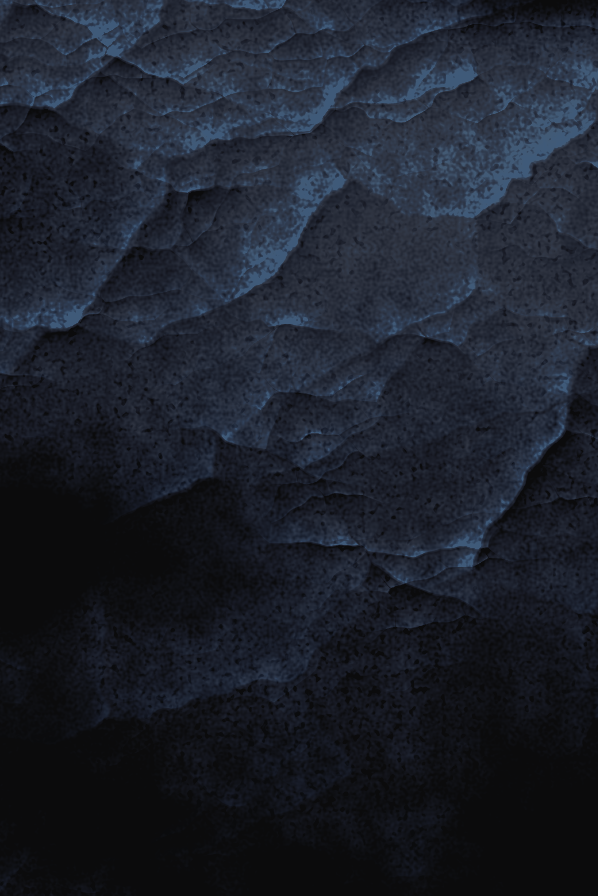
A WebGL 1 fragment shader for this texture:

```glsl
precision highp float;
// Dark navy crumpled paper: warped Voronoi cells act as facets whose borders are
// creases, lit on one side and shaded on the other. Broad pools of light and
// shadow set the tone, gradient noise adds worn mottling, specks and grain.

uniform vec2 u_resolution;

const vec3 BLACK  = vec3(0.042, 0.043, 0.048);
const vec3 INK    = vec3(0.09, 0.10, 0.14);
const vec3 NAVY   = vec3(0.13, 0.15, 0.20);
const vec3 SLATE  = vec3(0.18, 0.20, 0.25);
const vec3 STEEL  = vec3(0.20, 0.24, 0.31);
const vec3 SHEEN  = vec3(0.27, 0.35, 0.44);
const vec3 BLUE_TINT = vec3(-0.022, 0.004, 0.035);

const vec2 LIT_SIDE = vec2(0.35, -0.94);  // creases facing this way catch light
const float SHADOW_GAIN = 0.6;
const float FACET_GAIN = 0.2;
const float CREASE_SOFTNESS = 0.02;
const float BIG_GAIN = 0.85;
const float MID_GAIN = 0.72;
const float FINE_GAIN = 0.52;
const float MOTTLE_GAIN = 0.32;
const float SPECK_GAIN = 0.30;
const float GRAIN_GAIN = 0.34;

vec2 hash2(vec2 p) {
  vec3 q = fract(p.xyx * vec3(0.1031, 0.1030, 0.0973));
  q += dot(q, q.yzx + 33.33);
  return fract((q.xx + q.yz) * q.zy);
}

float gradientNoise(vec2 p) {
  vec2 i = floor(p), f = fract(p);
  vec2 u = f * f * f * (f * (f * 6.0 - 15.0) + 10.0);
  vec2 e = vec2(0.0, 1.0);
  float a = dot(hash2(i) * 2.0 - 1.0, f);
  float b = dot(hash2(i + e.yx) * 2.0 - 1.0, f - e.yx);
  float c = dot(hash2(i + e.xy) * 2.0 - 1.0, f - e.xy);
  float d = dot(hash2(i + e.yy) * 2.0 - 1.0, f - e.yy);
  return mix(mix(a, b, u.x), mix(c, d, u.x), u.y);
}

float fbm(vec2 p) {
  float sum = 0.0, amp = 0.7;
  for (int i = 0; i < 4; i++) {
    sum += amp * gradientNoise(p);
    p = mat2(1.6, 1.2, -1.2, 1.6) * p + 17.3;
    amp *= 0.6;
  }
  return sum;
}

// Signed shading of one layer of folds: positive where lit, negative in shadow.
float creases(vec2 p, float width) {
  vec2 cell = floor(p), f = fract(p);
  vec2 own = vec2(0.0), ownId = vec2(0.0);
  float best = 9.0;
  for (int y = -1; y <= 1; y++)
  for (int x = -1; x <= 1; x++) {
    vec2 o = vec2(float(x), float(y));
    vec2 r = o + hash2(cell + o) - f;
    if (dot(r, r) < best) { best = dot(r, r); own = r; ownId = cell + o; }
  }
  float shade = 0.0, edge = 9.0;
  for (int y = -2; y <= 2; y++)
  for (int x = -2; x <= 2; x++) {
    vec2 o = vec2(float(x), float(y));
    vec2 r = o + hash2(cell + o) - f;
    vec2 across = r - own;
    if (dot(across, across) > 0.0001) {
      vec2 n = normalize(across);
      float d = dot(0.5 * (r + own), n);
      float strength = hash2(ownId + cell + o + 71.0).x;
      float facing = dot(n, LIT_SIDE);
      facing *= facing < 0.0 ? SHADOW_GAIN : 1.0;
      float falloff = 0.6 * exp(-d / width) + 0.5 * exp(-d / (0.16 * width));
      shade += strength * strength * facing * falloff;
      edge = min(edge, d);
    }
  }
  float facet = FACET_GAIN * (hash2(ownId + 9.0).y - 0.5);
  return (shade + facet) * smoothstep(0.0, CREASE_SOFTNESS, edge);
}

float pool(vec2 uv, vec2 center, vec2 radius) {
  vec2 q = (uv - center) / radius;
  return exp(-dot(q, q));
}

vec2 turn(vec2 p, float angle) {
  float c = cos(angle), s = sin(angle);
  return vec2(c * p.x + s * p.y, c * p.y - s * p.x);
}

vec3 palette(float t) {
  t = clamp(t, 0.0, 1.0) * 5.0;
  vec3 c = mix(BLACK, INK, clamp(t, 0.0, 1.0));
  c = mix(c, NAVY, clamp(t - 1.0, 0.0, 1.0));
  c = mix(c, SLATE, clamp(t - 2.0, 0.0, 1.0));
  c = mix(c, STEEL, clamp(t - 3.0, 0.0, 1.0));
  return mix(c, SHEEN, clamp(t - 4.0, 0.0, 1.0));
}

void main() {
  vec2 uv = gl_FragCoord.xy / u_resolution;
  vec2 p = gl_FragCoord.xy / u_resolution.y;

  // Broad light and shadow
  float cloud = fbm(p * 4.5 + 3.7);
  float light = 0.5 * smoothstep(0.08, 0.92, uv.y) + 0.26 * cloud;
  light += 0.17 * pool(uv, vec2(0.72, 0.73), vec2(0.45, 0.20));
  light += 0.20 * pool(uv, vec2(0.72, 0.38), vec2(0.40, 0.09));
  light += 0.09 * pool(uv, vec2(0.30, 0.25), vec2(0.30, 0.07));
  light -= 0.28 * pool(uv, vec2(0.08, 0.40), vec2(0.32, 0.09));
  light -= 0.26 * pool(uv, vec2(0.02, 0.77), vec2(0.32, 0.08));
  light -= 0.60 * pool(uv, vec2(0.95, 1.02), vec2(0.28, 0.06));

  // Folds at three sizes, bent by noise
  vec2 warp = vec2(fbm(p * 5.0), fbm(p * 5.0 + 40.0));
  vec2 ragged = vec2(gradientNoise(p * 45.0), gradientNoise(p * 45.0 + 60.0));
  vec2 q = p + 0.04 * warp + 0.006 * ragged;
  float topFolds = smoothstep(0.70, 0.95, uv.y);
  float patches = smoothstep(-0.2, 0.25, fbm(p * 4.0 + 21.0));
  float folds = BIG_GAIN * creases(turn(q, 0.35) * vec2(3.8, 6.0) + 5.0, 0.14);
  folds += MID_GAIN * mix(patches, 1.0, topFolds) * creases(turn(q, -0.25) * vec2(7.0, 12.5) + 31.0, 0.16);
  folds += FINE_GAIN * max(0.75 * patches, topFolds) * creases(turn(q, 0.15) * vec2(14.0, 24.0) + 57.0, 0.18);

  // Worn surface
  float mottle = fbm(p * 30.0 + 11.0);
  float pits = gradientNoise(p * 120.0) + 0.7 * gradientNoise(p * 205.0 + 33.0);
  float specks = smoothstep(0.08, 0.45, pits) * smoothstep(-0.3, 0.25, mottle + cloud);
  float grain = gradientNoise(p * 233.0 + 90.0);
  float exposure = smoothstep(-0.08, 0.30, light);
  folds *= exposure * max(0.2, 1.0 + 1.3 * mottle + 0.5 * grain);
  float wear = MOTTLE_GAIN * mottle - SPECK_GAIN * specks + GRAIN_GAIN * grain;

  float tone = light + folds + wear * (0.15 + 0.85 * exposure);
  vec3 color = palette(tone) + BLUE_TINT * clamp(folds * 2.0, 0.0, 1.0);
  gl_FragColor = vec4(color, 1.0);
}
```
